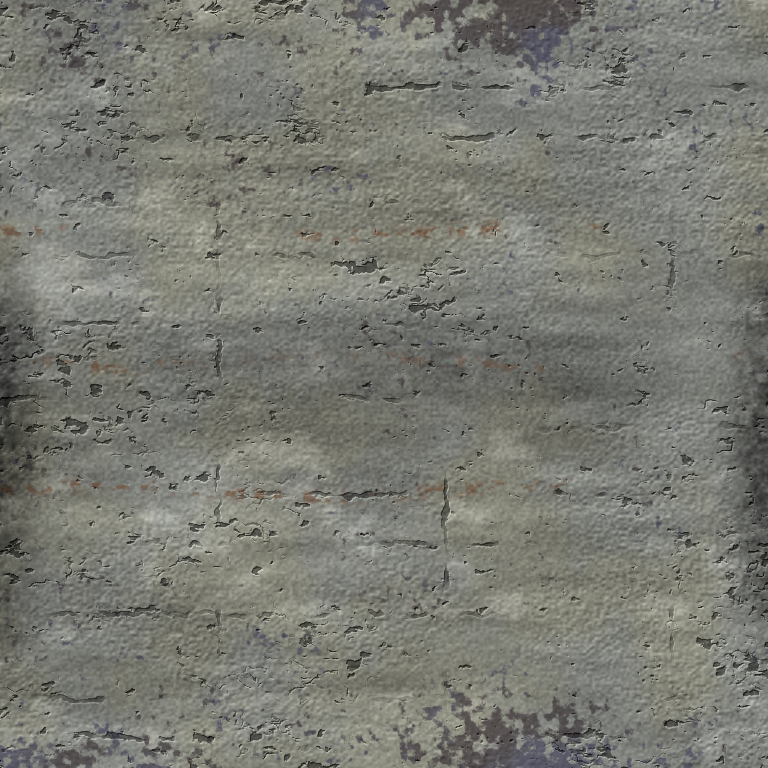
Reproduce this texture procedurally as a Shadertoy shader.

```glsl
#define CONCRETE vec3(.478, .481, .452)
#define PLUM vec3(.25, .22, .23)
#define INDIGO vec3(.28, .28, .36)
#define RUST vec3(.42, .27, .18)
#define BOARDS 13.
#define GRAIN_SCALE vec2(205., 245.)
#define RELIEF .34
#define LIGHT_STEP vec2(-.0011, .0016)
#define HOLE_SHADE .45

float hash(vec2 c) {
    vec3 q = fract(c.xyx * .1031);
    q += dot(q, q.yzx + 33.33);
    return fract((q.x + q.y) * q.z);
}

float noise(vec2 p) {
    vec2 c = floor(p), f = fract(p);
    f = f * f * (3. - 2. * f);
    return mix(mix(hash(c), hash(c + vec2(1, 0)), f.x),
               mix(hash(c + vec2(0, 1)), hash(c + 1.), f.x), f.y);
}

float fbm(vec2 p) {
    float sum = 0., amp = .5;
    for (int i = 0; i < 4; i++) {
        sum += amp * noise(p);
        p = p * 2.03 + 17.3;
        amp *= .5;
    }
    return sum;
}

// Distance to the nearest scattered point
float cells(vec2 p) {
    vec2 c = floor(p);
    float nearest = 9.;
    for (int y = -1; y <= 1; y++)
    for (int x = -1; x <= 1; x++) {
        vec2 id = c + vec2(x, y);
        nearest = min(nearest, length(id + vec2(hash(id), hash(id + 57.)) - p));
    }
    return nearest;
}

float bell(float x, float width) {
    x /= width;
    return exp(-x * x);
}

// Groove depth in x, crumbling border in y
vec2 seam(float d, float present, float broken) {
    float width = .0022 * broken;
    float line = broken * (1. - smoothstep(width, width + .0016, abs(d)));
    return present * vec2(line, bell(d, .009));
}

// Broken board seams and upright joints
vec2 seams(vec2 p) {
    vec2 s = vec2(0);
    for (float k = 0.; k < BOARDS; k++) {
        float y = (k + .5 + .8 * (hash(vec2(k, 4)) - .5)) / BOARDS;
        y += .0015 * sin(p.x * 19. + k * 2.) + .001 * sin(p.x * 61. + k * 5.);
        float present = smoothstep(.52, .85, noise(vec2(p.x * 8., k * 7.)));
        float broken = smoothstep(.3, .75, noise(vec2(p.x * 55., k * 3.)));
        s = max(s, seam(p.y - y, present * (.4 + .6 * hash(vec2(k, 9))), broken));
    }
    for (float k = 0.; k < 3.; k++) {
        float present = smoothstep(.5, .8, noise(vec2(k * 9. + 3., p.y * 11.)));
        present *= smoothstep(.05, .2, p.y) * smoothstep(.8, .65, p.y);
        float broken = smoothstep(.3, .75, noise(vec2(k * 5., p.y * 60.)));
        s = max(s, seam(p.x - .285 - .295 * k, present * .8, broken));
    }
    return s;
}

// Chipped cavities, flake rims, pits and seams
float holes(vec2 p) {
    vec2 ragged = p + .013 * (vec2(fbm(p * 75.), fbm(p * 75. + 9.)) - .47);
    vec2 s = seams(ragged);
    float rough = smoothstep(.5, .7, fbm(p * vec2(5., 11.) + 3.));
    rough = max(rough, .85 * s.y);
    float chips = fbm(ragged * vec2(48., 82.));
    float cavity = smoothstep(0., .07, chips - mix(.71, .59, rough));
    float rim = 1. - smoothstep(.008, .035, abs(fbm(ragged * vec2(30., 55.) + 8.) - .49));
    rim *= rough * smoothstep(.46, .62, fbm(p * 60. + 21.));
    float pit = 1. - smoothstep(.07, .2, cells(ragged * vec2(60., 80.)) + .5 * noise(p * 25.));
    return max(max(cavity * .9, rim), max(pit * .7, s.x));
}

float grain(vec2 p) {
    vec2 q = p * GRAIN_SCALE;
    return .7 * noise(q) + .4 * noise(q * .53 + 8.);
}

// Speckled stains gathered at the upper and lower rims
float stains(vec2 p) {
    float rim = bell(min(p.y, 1. - p.y), .085);
    float gather = rim * (.85 * bell(p.x - .64, .2) + .5 * bell(p.x - .14, .13));
    gather += .5 * bell(p.x - .69, .04) * smoothstep(.72, .95, p.y);
    gather += .25 * smoothstep(.54, .72, fbm(p * vec2(6., 12.) + 40.));
    float speckle = 2.1 * (fbm(p * 105.) - .47) + .9 * (fbm(p * 13. + 5.) - .47);
    return smoothstep(0., .4, gather + speckle - .47);
}

float rustSpots(vec2 p) {
    float rows = 0.;
    for (float k = 0.; k < 3.; k++) {
        float y = .36 + .17 * k + .008 * sin(p.x * 11. + k * 3.);
        rows += bell(p.y - y, .008) * smoothstep(.5, .75, noise(vec2(p.x * 7., k * 5. + 2.)));
    }
    return rows * smoothstep(.5, .62, fbm(p * vec2(80., 115.) + 13.));
}

void mainImage(out vec4 fragColor, in vec2 fragCoord) {
    vec2 p = fragCoord / iResolution.xy;

    // Cloudy tone, board streaks and fine speckle
    float tone = 1. + .55 * (fbm(p * vec2(3., 6.) + 2.) - .47);
    tone += .4 * (fbm(p * vec2(8., 45.)) - .47) + .2 * (noise(p * 290.) - .5);
    vec3 tint = mix(vec3(.99, 1., 1.02), vec3(1.015, 1.01, .97),
                    smoothstep(.35, .65, fbm(p * 9. + 30.)));
    vec3 color = CONCRETE * tone * tint;

    // Pale bloom, stains and rust
    color += .09 * smoothstep(.56, .75, fbm(p * vec2(15., 24.) + 60.));
    vec3 stainColor = mix(PLUM, INDIGO, smoothstep(.38, .6, fbm(p * 14. + 70.)));
    color = mix(color, stainColor, .72 * stains(p));
    color = mix(color, RUST, .6 * rustSpots(p));

    // Grimy left and right rims
    float grime = bell(min(p.x, 1. - p.x), .045) * bell(p.y - .42, .22);
    color *= 1. - grime * (.1 + .8 * fbm(p * 110.));

    // Uneven relief lit from above
    float hole = holes(p);
    float coarse = mix(.5, 1.15, smoothstep(.35, .62, fbm(p * vec2(6., 11.) + 90.)));
    float slope = coarse * (grain(p) - grain(p + LIGHT_STEP));
    slope += holes(p + LIGHT_STEP) - hole;
    color *= 1. - HOLE_SHADE * hole;
    color += RELIEF * clamp(slope, -.7, .5) * (.35 + color);

    fragColor = vec4(clamp(color, 0., 1.), 1.);
}
```
